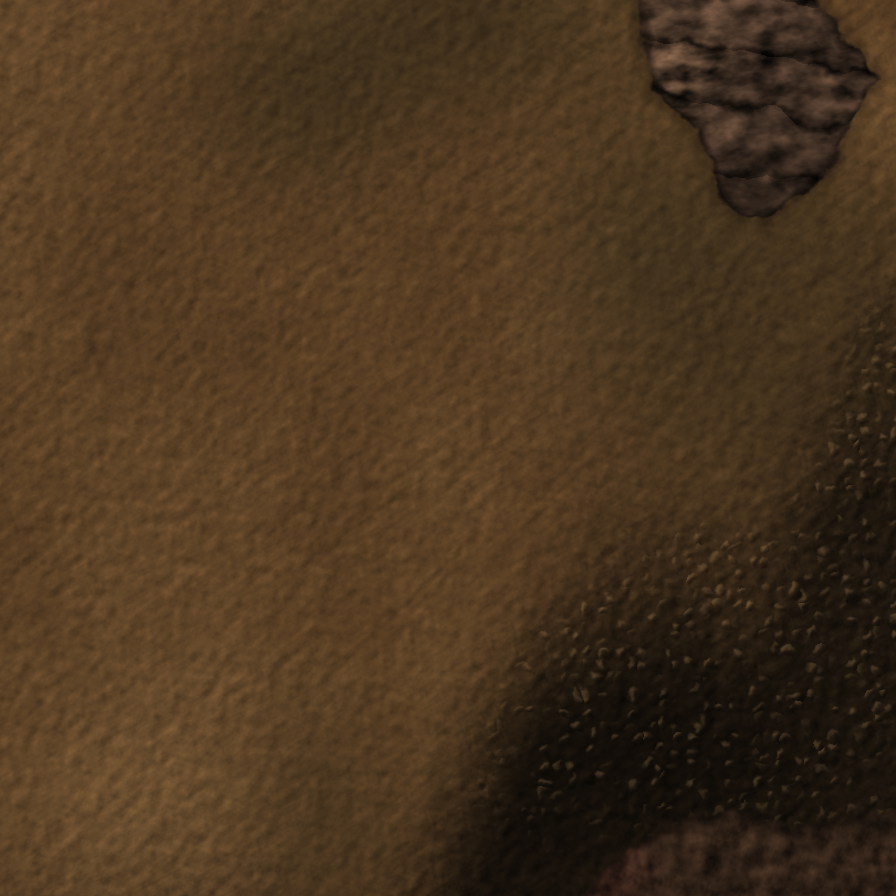
Reproduce this texture procedurally as a WebGL 2 fragment shader.

```glsl
#version 300 es
precision highp float;
// Weathered sandy ground with a soft dark hollow and two rough rocks.
#define GRAIN_SCALE 84.0
#define GRAIN_DEPTH 0.36
#define PEBBLE_SCALE 62.0
#define PEBBLE_GLINT 0.26
#define STRATA_STEP 0.067
#define ROCK_SCALE 44.0
#define SAND vec3(0.350, 0.245, 0.140)
#define PALE_SAND vec3(0.420, 0.307, 0.184)
#define MOSS vec3(0.238, 0.182, 0.105)
#define HOLLOW vec3(0.108, 0.080, 0.050)
#define ROCK vec3(0.285, 0.210, 0.160)

uniform vec2 u_resolution;
out vec4 fragColor;

const vec2 ROCK_OUTLINE[13] = vec2[13](
  vec2(.704, 1.03), vec2(.719, .948), vec2(.727, .900), vec2(.781, .857), vec2(.797, .792),
  vec2(.823, .757), vec2(.853, .754), vec2(.898, .785), vec2(.931, .820), vec2(.960, .883),
  vec2(.986, .911), vec2(.938, .961), vec2(.892, 1.03));

vec2 hash2(vec2 p) {
  return fract(sin(vec2(dot(p, vec2(127.1, 311.7)), dot(p, vec2(269.5, 183.3)))) * 43758.5);
}

float valueNoise(vec2 p) {
  vec2 i = floor(p), f = fract(p);
  f = f * f * (3.0 - 2.0 * f);
  return mix(mix(hash2(i).x, hash2(i + vec2(1, 0)).x, f.x),
             mix(hash2(i + vec2(0, 1)).x, hash2(i + vec2(1, 1)).x, f.x), f.y);
}

float fbm(vec2 p) {
  float sum = 0.0, amp = 0.5;
  for (int i = 0; i < 4; i++) {
    sum += amp * valueNoise(p);
    p = mat2(1.6, 1.2, -1.2, 1.6) * p + 7.3;
    amp *= 0.5;
  }
  return sum;
}

// Offset to the nearest scattered point, with a random weight in z.
vec3 cellular(vec2 p) {
  vec2 cell = floor(p);
  vec3 nearest = vec3(9.0);
  for (int y = -1; y <= 1; y++)
    for (int x = -1; x <= 1; x++) {
      vec2 id = cell + vec2(x, y), h = hash2(id);
      vec2 d = p - id - 0.15 - 0.7 * h;
      if (dot(d, d) < dot(nearest.xy, nearest.xy)) nearest = vec3(d, hash2(id + 19.0).y);
    }
  return nearest;
}

float outlineDistance(vec2 p) {
  float d = 9.0, side = 1.0;
  for (int i = 0, j = 12; i < 13; j = i, i++) {
    vec2 a = ROCK_OUTLINE[i], e = ROCK_OUTLINE[j] - a, w = p - a;
    vec2 b = w - e * clamp(dot(w, e) / dot(e, e), 0.0, 1.0);
    d = min(d, dot(b, b));
    bvec3 c = bvec3(p.y >= a.y, p.y < ROCK_OUTLINE[j].y, e.x * w.y > e.y * w.x);
    if (all(c) || all(not(c))) side = -side;
  }
  return side * sqrt(d);
}

float blob(vec2 p, vec2 centre, vec2 size) {
  vec2 q = (p - centre) / size;
  return exp(-dot(q, q));
}

// Relief lit from the upper left.
float emboss(vec2 p) {
  return fbm(p + vec2(-0.22, 0.26)) - fbm(p + vec2(0.22, -0.26));
}

void main() {
  vec2 uv = gl_FragCoord.xy / u_resolution;
  float px = 1.0 / u_resolution.y;
  float cloud = fbm(uv * 8.0) - 0.47;

  // Broad ground tones
  float pale = blob(uv, vec2(.14, .02), vec2(.20, .28)) + 0.55 * blob(uv, vec2(0, .93), vec2(.16, .22))
             + 0.2 * blob(uv, vec2(.62, .68), vec2(.12, .25)) + 0.3 * blob(uv, vec2(1, .88), vec2(.08, .12));
  float moss = 0.7 * blob(uv, vec2(.34, .89), vec2(.13, .11)) + 0.8 * blob(uv, vec2(.53, .98), vec2(.17, .10))
             + 0.65 * blob(uv, vec2(.73, .75), vec2(.13, .14)) + 0.7 * blob(uv, vec2(.86, .57), vec2(.20, .15))
             + 0.5 * blob(uv, vec2(.36, .09), vec2(.09, .13)) + 0.5 * blob(uv, vec2(.95, .74), vec2(.12, .08));
  vec3 colour = mix(SAND, PALE_SAND, clamp(pale + cloud * 0.7, 0.0, 1.0));
  colour = mix(colour, MOSS, clamp(moss + cloud * 0.35, 0.0, 1.0));
  colour *= 1.0 + 0.2 * cloud;

  // Hollow with a soft rim climbing to the right, deepest near its floor
  float rim = 0.43 * smoothstep(.38, .70, uv.x) + 0.22 * smoothstep(.80, 1.0, uv.x);
  float hollow = smoothstep(-0.12, 0.23, rim - uv.y + cloud * 0.16);
  float depth = 0.45 * blob(uv, vec2(.74, .15), vec2(.20, .13)) + 0.25 * blob(uv, vec2(.56, .07), vec2(.09, .12));
  colour = mix(colour, HOLLOW * (1.0 - depth), hollow * 0.96);

  // Slanted grain, then pebbles inside the hollow
  vec2 slant = mat2(0.8, -0.6, 0.6, 0.8) * uv;
  float relief = emboss(uv * GRAIN_SCALE) + 0.8 * emboss(slant * vec2(0.7, 1.5) * GRAIN_SCALE);
  colour *= 1.0 + GRAIN_DEPTH * relief * (1.0 + 1.2 * hollow);
  vec2 wobble = vec2(fbm(uv * 55.0), fbm(uv * 55.0 + 9.0));
  vec3 stone = cellular(uv * PEBBLE_SCALE + 1.3 * wobble);
  float dome = smoothstep(0.50, 0.14, length(stone.xy)) * smoothstep(0.15, 0.90, stone.z);
  float facing = dot(stone.xy, vec2(-0.6, 0.8)) * 3.2;
  float pebbles = smoothstep(.15, .7, hollow) * smoothstep(.46, .62, uv.x) * smoothstep(.03, .14, uv.y);
  colour += pebbles * dome * PEBBLE_GLINT * vec3(1.0, .78, .50) * (max(facing, 0.0) + 0.08);
  colour *= 1.0 - 0.6 * pebbles * dome * clamp(-facing, 0.0, 1.0);

  // Layered rock hanging from the top
  float rough = fbm(uv * ROCK_SCALE);
  float d = outlineDistance(uv) + (rough - 0.47) * 0.020;
  colour *= 1.0 - 0.22 * smoothstep(0.020, 0.0, d);
  float level = uv.y + 0.16 * (uv.x - 0.8) + 0.045 * (fbm(uv * 22.0) - 0.47) - 0.815;
  float layer = fract(level / STRATA_STEP);
  float crack = smoothstep(0.17, 0.0, min(layer, 1.0 - layer)) * smoothstep(0.34, 0.60, fbm(uv * 24.0 + 4.0));
  float rockRelief = emboss(uv * vec2(0.7, 1.3) * ROCK_SCALE);
  vec3 rock = ROCK * (0.68 + 0.32 * layer + 1.5 * rockRelief + 0.7 * (rough - 0.47));
  rock += vec3(.17, .13, .09) * blob(uv, vec2(.76, .93), vec2(.045, .055)) * (0.5 + 1.5 * rockRelief);
  rock *= (1.0 - 0.75 * crack) * mix(0.55, 1.0, smoothstep(0.0, 0.010, -d));
  rock *= 1.0 - 0.3 * smoothstep(.88, .76, uv.y);
  colour = mix(colour, max(rock, 0.02), smoothstep(0.0015 + px, -0.0015 - px, d));

  // Reddish rock along the lower right edge
  float crest = min(0.95 * (uv.x - 0.65), 0.084 + 0.008 * sin(uv.x * 34.0 - 1.0));
  float ledge = crest - uv.y + (rough - 0.47) * 0.022;
  vec3 redRock = mix(vec3(.25, .150, .115), vec3(.190, .132, .092), smoothstep(.66, .76, uv.x));
  redRock *= 0.95 + 1.3 * emboss(uv * ROCK_SCALE * 1.3) + 0.6 * (rough - 0.47);
  redRock *= mix(0.65, 1.0, smoothstep(0.0, 0.02, ledge));
  colour = mix(colour, redRock, smoothstep(-0.004 - px, 0.004 + px, ledge));

  fragColor = vec4(clamp(colour, 0.0, 1.0), 1.0);
}
```
